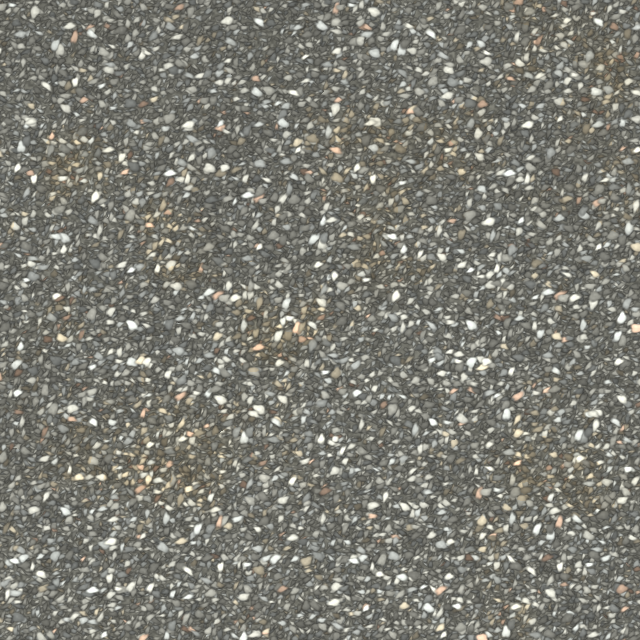
Give the GLSL for this texture, as a WebGL 2 fragment shader.

```glsl
#version 300 es
precision highp float;
// Weathered exposed-aggregate paving: small packed pebbles in a dark binder.

uniform vec2 u_resolution;
out vec4 fragColor;

const float FINE_CELLS = 124.0;     // pebble grid cells across the canvas
const float MID_CELLS = 88.0;
const float LARGE_CELLS = 66.0;
const float EDGE_SOFTNESS = 0.0019; // in canvas units
const float MAIN_TILT = 0.35;       // preferred pebble direction, radians
const float TILT_SPREAD = 2.3;
const float HALO_DARKNESS = 0.20;
const float GAIN = 1.06;
const vec3 BINDER = vec3(0.405, 0.405, 0.375);
const vec3 NEUTRAL_TINT = vec3(1.0, 1.0, 0.94);
const vec3 COOL_TINT = vec3(0.98, 1.0, 0.97);
const vec3 WARM_TINT = vec3(1.05, 1.0, 0.87);
const vec3 RUST_TINT = vec3(1.14, 0.98, 0.85);
const vec2 LIGHT_DIR = vec2(-0.5, 0.86);

float hash(vec2 p) {
    return fract(sin(dot(p, vec2(127.1, 311.7))) * 43758.5453);
}

float noise(vec2 p) {
    vec2 i = floor(p), f = fract(p);
    f = f * f * (3.0 - 2.0 * f);
    return mix(mix(hash(i), hash(i + vec2(1.0, 0.0)), f.x),
               mix(hash(i + vec2(0.0, 1.0)), hash(i + vec2(1.0, 1.0)), f.x), f.y);
}

float fbm(vec2 p) {
    float sum = 0.0, amplitude = 0.5;
    for (int i = 0; i < 4; i++) {
        sum += amplitude * noise(p);
        p = p * 2.03 + 17.3;
        amplitude *= 0.5;
    }
    return sum / 0.9375;
}

vec3 pebbleTint(float pick, float warmth) {
    vec3 tint = mix(NEUTRAL_TINT, COOL_TINT, step(0.7, pick));
    tint = mix(tint, WARM_TINT, step(pick, 0.08 + 0.4 * warmth));
    return mix(tint, RUST_TINT, step(pick, 0.012 + 0.06 * warmth));
}

// Lays one jittered grid of rounded pebbles over the colour below.
vec3 layPebbles(vec3 below, vec2 uv, float cells, float seed, float density,
                vec2 toneRange, float toneSkew, float exposure, float warmth) {
    vec2 p = uv * cells;
    vec2 home = floor(p);
    float soft = EDGE_SOFTNESS * cells;
    vec3 color = below;
    for (int y = -1; y <= 1; y++) {
        for (int x = -1; x <= 1; x++) {
            vec2 cell = home + vec2(x, y);
            vec2 key = cell + seed;
            if (hash(key + 3.7) > density) continue;

            // Position, direction and size
            vec2 jitter = vec2(hash(key + 11.3), hash(key + 23.9));
            vec2 offset = p - cell - mix(vec2(0.12), vec2(0.88), jitter);
            float angle = MAIN_TILT + (hash(key + 37.1) - 0.5) * TILT_SPREAD;
            float c = cos(angle), s = sin(angle);
            vec2 local = vec2(c * offset.x + s * offset.y, c * offset.y - s * offset.x);
            float longRadius = mix(0.40, 0.66, hash(key + 41.7));
            float shortRadius = longRadius * mix(0.40, 0.76, hash(key + 53.2));

            // Uneven rounded outline
            vec2 q = local / vec2(longRadius, shortRadius);
            float theta = atan(q.y, q.x);
            float phase = 6.2832 * hash(key + 61.8);
            float d = length(q) / (1.0 + 0.10 * sin(3.0 * theta + phase)
                                       + 0.06 * sin(4.0 * theta - phase));
            float gap = (d - 1.0) * shortRadius;
            float cover = 1.0 - smoothstep(-soft, soft, gap);
            float halo = 1.0 - smoothstep(-0.05, 0.20, gap);

            // Domed shading and individual colour
            float tone = pow(hash(key + 71.4), toneSkew) * exposure;
            float shade = 1.12 - 0.22 * d * d + 0.10 * dot(offset, LIGHT_DIR) / longRadius;
            vec3 pebble = mix(toneRange.x, toneRange.y, tone) * shade
                        * pebbleTint(hash(key + 83.6), warmth);
            color *= 1.0 - HALO_DARKNESS * halo;
            color = mix(color, pebble, cover);
        }
    }
    return color;
}

void main() {
    vec2 uv = gl_FragCoord.xy / u_resolution.y;

    // Broad wear and staining
    float wear = fbm(uv * 4.0 + 5.1);
    float exposure = clamp(0.72 + 0.4 * wear + 0.14 * (uv.x - uv.y), 0.65, 1.05);
    float warmth = smoothstep(0.54, 0.85, fbm(uv * 6.0 + 31.4));

    // Binder, then pebbles from fine to large
    vec3 color = BINDER * (0.8 + 0.4 * noise(uv * 240.0));
    color = layPebbles(color, uv, FINE_CELLS, 7.0, 0.92,
                       vec2(0.34, 0.66), 1.3, exposure, warmth);
    color = layPebbles(color, uv, MID_CELLS, 191.0, 0.66 * exposure,
                       vec2(0.37, 0.83), 1.45, exposure, warmth);
    color = layPebbles(color, uv, LARGE_CELLS, 419.0, 0.23 * exposure,
                       vec2(0.43, 0.94), 1.25, exposure, warmth);
    color = layPebbles(color, uv, LARGE_CELLS, 733.0, 0.007,
                       vec2(0.82, 0.96), 1.0, 1.0, 0.0);

    // Fine surface grain and broad tone drift
    color *= 0.95 + 0.10 * noise(uv * 300.0 + 9.0);
    color *= GAIN * (0.96 + 0.08 * fbm(uv * 3.0 + 71.0));
    color *= mix(vec3(1.0), vec3(1.02, 1.0, 0.96), warmth);
    fragColor = vec4(clamp(color, 0.0, 1.0), 1.0);
}
```
